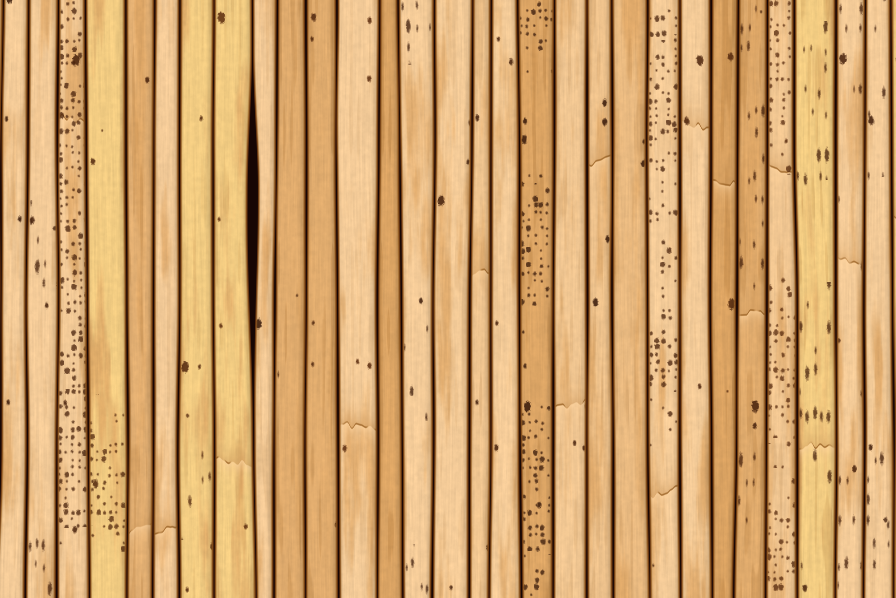
A Shadertoy shader for this texture:

```glsl
// A wall of dry reeds standing side by side: wavy boundaries split the canvas
// into stalks, each rounded by edge shading, then given its own tint, grain,
// a broken growth node and brown specks. Units are canvas heights.

const float PITCH = 0.0517;
const vec3 PALE   = vec3(0.955, 0.795, 0.595);
const vec3 TAN    = vec3(0.86, 0.64, 0.385);
const vec3 YELLOW = vec3(0.95, 0.80, 0.51);
const vec3 OCHRE  = vec3(0.59, 0.37, 0.13);
const vec3 BROWN  = vec3(0.36, 0.17, 0.05);
const vec3 DARK   = vec3(0.09, 0.025, 0.015);

float hash(vec2 p) {
    vec3 q = fract(p.xyx * vec3(0.1031, 0.1030, 0.0973));
    q += dot(q, q.yzx + 33.33);
    return fract((q.x + q.y) * q.z);
}

float noise(vec2 p) {
    vec2 i = floor(p), f = fract(p);
    f = f * f * (3.0 - 2.0 * f);
    return mix(mix(hash(i), hash(i + vec2(1, 0)), f.x),
               mix(hash(i + vec2(0, 1)), hash(i + vec2(1, 1)), f.x), f.y);
}

float fbm(vec2 p) {
    float sum = 0.0, amp = 0.5;
    for (int i = 0; i < 4; i++) {
        sum += amp * noise(p);
        p = p * 2.03 + 17.1;
        amp *= 0.5;
    }
    return sum / 0.9375;
}

// Horizontal position of the boundary left of reed id, at height y
float boundary(float id, float y) {
    float jitter = 0.54 * (hash(vec2(id, 3.7)) - 0.5);
    float lean = 0.015 * (hash(vec2(id, 9.2)) - 0.5) * (y - 0.5);
    float wobble = 0.005 * (noise(vec2(id * 7.3, y * 4.0)) - 0.5);
    return (id + jitter) * PITCH + lean + wobble;
}

// Half width of the dark gap at a boundary; one in every 29 opens into a slit
float gapWidth(float id, float y) {
    float thin = 0.0003 + 0.0012 * noise(vec2(id * 5.1, y * 6.0));
    float slit = step(abs(mod(id, 29.0) - 8.0), 0.5);
    float opening = smoothstep(0.3, 0.65, y) * smoothstep(0.92, 0.68, y);
    return thin + slit * 0.0075 * opening;
}

// Scattered specks, at most one per cell; returns coverage
float specks(vec2 p, vec2 cell, float amount, float radius, float seed, float px) {
    vec2 g = p / cell, id = floor(g) + seed * 13.0;
    vec2 center = 0.35 + 0.3 * vec2(hash(id + 1.3), hash(id + 5.9));
    vec2 d = (fract(g) - center) * cell;
    d.y *= cell.x / cell.y;
    float size = radius * mix(0.35, 1.0, pow(hash(id + 8.4), 2.0));
    float ragged = 0.5 * size * (noise(p * 450.0) - 0.5);
    float cover = smoothstep(px, -px, length(d) - size + ragged);
    return cover * step(hash(id + 2.6), amount);
}

// Tint and long grain of one reed
vec3 reedColor(vec2 q, float id) {
    float tone = hash(vec2(id, 21.4));
    vec3 color = mix(PALE, TAN, smoothstep(0.35, 1.0, tone));
    color = mix(color, YELLOW, step(0.86, hash(vec2(id, 31.8))));
    float patches = fbm(vec2(q.x * 45.0 + id * 9.0, q.y * 5.0));
    color = mix(color, TAN, 0.75 * smoothstep(0.5, 0.8, patches));
    float grain = fbm(vec2(q.x * 380.0 + id * 11.0, q.y * 14.0)) - 0.5;
    float mottle = fbm(q * 130.0 + id * 4.0) - 0.5;
    color *= 1.0 + 0.10 * grain + 0.07 * mottle;
    float stain = smoothstep(0.66, 0.82, noise(vec2(q.x * 160.0 + id * 3.0, q.y * 9.0)));
    return mix(color, OCHRE, 0.22 * stain * tone);
}

// Broken node: a curved lip with a shadow above and a bright rim below
vec3 addNode(vec3 color, vec2 q, float u, float id, float px) {
    float height = mix(0.06, 0.94, hash(vec2(id, 44.1)));
    float bend = (hash(vec2(id, 47.3)) - 0.5) * 0.035 * (u - 0.5);
    float ragged = 0.012 * (noise(vec2(q.x * 130.0, id * 5.0)) - 0.5);
    float s = q.y - height - bend - ragged;
    float present = step(hash(vec2(id, 52.6)), 0.6);
    float broken = smoothstep(0.25, 0.6, noise(vec2(q.x * 90.0, id * 3.0)));
    float lip = smoothstep(0.0012 + px, 0.0, abs(s - 0.001)) * broken;
    float shadow = smoothstep(-px, px, s) * exp(-max(s, 0.0) * 50.0);
    float rim = smoothstep(px, -px, s) * exp(min(s, 0.0) * 90.0);
    color = mix(color, TAN * 0.94, 0.5 * present * shadow);
    color = mix(color, PALE * 1.04, 0.7 * present * rim);
    return mix(color, OCHRE, 0.75 * present * lip);
}

// Round dots on some reeds, long flecks on others, stray marks on all
vec3 addSpecks(vec3 color, vec2 q, float id, float px) {
    float kind = hash(vec2(id, 61.7));
    float cluster = smoothstep(0.3, 0.75, noise(vec2(id * 6.0, q.y * 5.0)));
    float dots = specks(q, vec2(0.0105, 0.0125), 0.55 * cluster * step(kind, 0.22), 0.0045, id, px);
    float flecks = specks(q, vec2(0.012, 0.036), 0.4 * cluster * step(0.8, kind), 0.0036, id + 40.0, px);
    float stray = specks(q, vec2(0.022, 0.034), 0.035, 0.0065, id + 80.0, px);
    vec3 ink = mix(BROWN, DARK, 0.6 * hash(vec2(id, 70.2)));
    color = mix(color, ink, 0.75 * max(dots, flecks));
    return mix(color, ink, 0.85 * stray);
}

void mainImage(out vec4 fragColor, in vec2 fragCoord) {
    float px = 1.0 / iResolution.y;
    vec2 p = fragCoord * px;

    // Find the reed under this point
    float id = floor(p.x / PITCH);
    if (p.x < boundary(id, p.y)) id -= 1.0;
    else if (p.x >= boundary(id + 1.0, p.y)) id += 1.0;
    float left = boundary(id, p.y), right = boundary(id + 1.0, p.y);
    float dl = p.x - left - gapWidth(id, p.y);
    float dr = right - p.x - gapWidth(id + 1.0, p.y);
    float u = (p.x - left) / max(right - left, 0.001);
    vec2 q = vec2(p.x - left, p.y);

    vec3 color = reedColor(q, id);
    color = addNode(color, q, u, id, px);
    color = addSpecks(color, q, id, px);

    // Round the stalk: soft shade on the right, then dark edges and gaps
    color *= mix(0.84, 1.0, smoothstep(0.0, 0.014, dr));
    color *= mix(0.90, 1.0, smoothstep(0.0, 0.008, dl));
    float d = min(dl, dr * 0.85);
    color = mix(OCHRE, color, smoothstep(0.001, 0.0048, d));
    color = mix(BROWN, color, smoothstep(0.0, 0.0028, d));
    color = mix(DARK, color, smoothstep(-0.5 * px, 0.5 * px, d));
    fragColor = vec4(clamp(color, 0.0, 1.0), 1.0);
}
```
